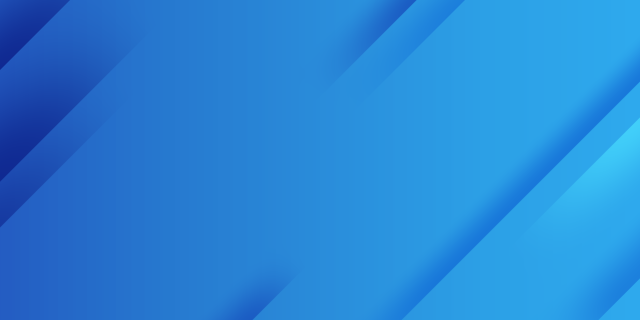
Reproduce this background procedurally as a Shadertoy shader.

```glsl
// Linear ramp that also accepts descending limits
float ramp(float from, float to, float value) {
    return clamp((value - from) / (to - from), 0.0, 1.0);
}

// Horizontal gradient with faint vertical steps
vec3 backdrop(float x) {
    const float STEPS = 44.0;
    float stepped = (floor(x * STEPS) + 0.5) / STEPS;
    float t = mix(x, stepped, 0.5);
    vec3 color = mix(vec3(0.14, 0.36, 0.76), vec3(0.15, 0.47, 0.81), ramp(0.0, 0.25, t));
    color = mix(color, vec3(0.163, 0.55, 0.855), ramp(0.25, 0.5, t));
    color = mix(color, vec3(0.172, 0.625, 0.90), ramp(0.5, 0.75, t));
    return mix(color, vec3(0.18, 0.665, 0.93), ramp(0.75, 1.0, t));
}

// Diagonal fold: crisp on the line x - y = offset, soft away from it.
// side is 1 for upper left, -1 for lower right; fade runs clear to full.
float fold(vec2 p, float offset, float side, float width, vec2 fade) {
    float dist = side * (offset - p.x + p.y) * 0.7071;
    float pixel = 1.0 / iResolution.y;
    float edge = smoothstep(-0.7 * pixel, 0.7 * pixel, dist);
    float falloff = 1.0 - smoothstep(0.0, width, dist);
    float along = ramp(fade.x, fade.y, p.x + p.y);
    return edge * falloff * smoothstep(0.0, 1.0, along);
}

void mainImage(out vec4 fragColor, in vec2 fragCoord) {
    vec2 p = fragCoord / iResolution.y;
    vec3 color = backdrop(fragCoord.x / iResolution.x);

    const vec3 NAVY = vec3(0.06, 0.16, 0.57);
    const vec3 ROYAL = vec3(0.10, 0.35, 0.76);
    const vec3 AZURE = vec3(0.09, 0.46, 0.85);
    const vec3 CYAN = vec3(0.26, 0.82, 0.98);

    // Deep folds on the left
    color = mix(color, NAVY, 0.75 * fold(p, -0.289, 1.0, 0.26, vec2(1.15, 0.10)));
    color = mix(color, NAVY, fold(p, -0.432, 1.0, 0.34, vec2(1.45, 0.40)));
    color = mix(color, NAVY, fold(p, -0.781, 1.0, 0.25, vec2(1.80, 0.75)));

    // Short folds at the top and bottom
    color = mix(color, AZURE, 0.75 * fold(p, 0.453, 1.0, 0.13, vec2(1.70, 2.40)));
    color = mix(color, ROYAL, 0.95 * fold(p, 0.302, 1.0, 0.13, vec2(1.65, 2.30)));
    color = mix(color, ROYAL, 0.95 * fold(p, 0.789, 1.0, 0.13, vec2(1.14, 0.76)));

    // Long fold, bright glow and corner fold on the right
    color = mix(color, AZURE, 0.95 * fold(p, 1.255, 1.0, 0.11, vec2(0.70, 1.50)));
    color = mix(color, CYAN, 0.95 * fold(p, 1.367, -1.0, 0.18, vec2(1.78, 2.63)));
    color = mix(color, AZURE, 0.80 * fold(p, 1.870, 1.0, 0.16, vec2(1.55, 2.05)));

    fragColor = vec4(color, 1.0);
}
```
